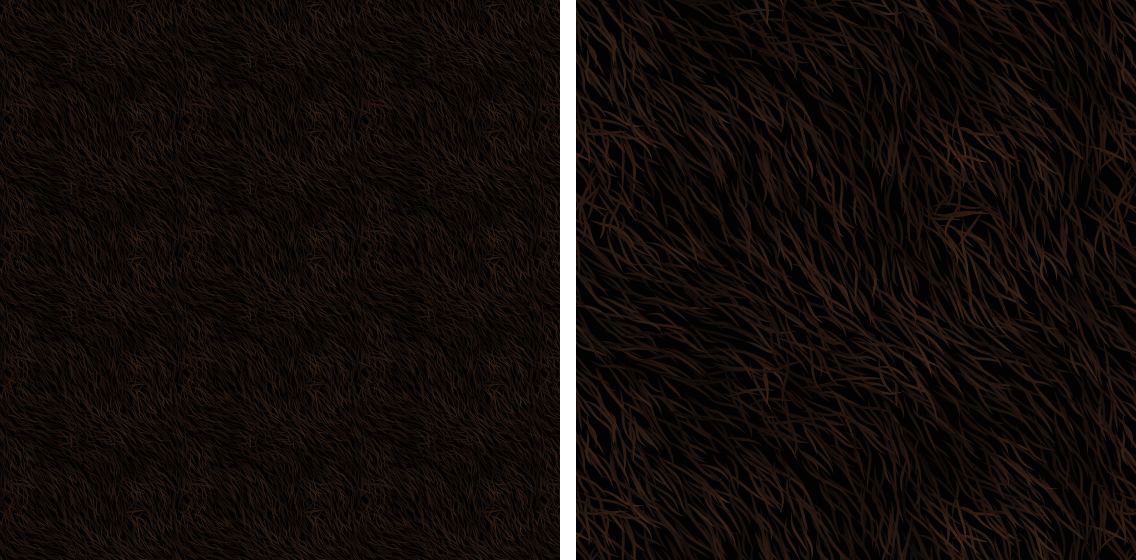
Left: the whole. Right: its middle third, enlarged.
A Shadertoy shader for this texture:

```glsl
// Dark brown fur: thin, curved, tapered hairs over near-black, in a repeating tile.
// Each tile holds a wrapped grid of jittered hairs combed by a direction field
// with a flatter band, an upright column and a few bright tangled knots.

const vec2 TILE = vec2(0.319, 0.226);  // size of one repeat on the canvas
const vec2 GRID = vec2(30.0, 21.0);    // hair cells in one repeat

float hash(vec2 p) {
    return fract(sin(dot(p, vec2(127.1, 311.7))) * 43758.5453);
}

// Value noise that wraps over the tile with n cells.
float tileNoise(vec2 q, vec2 n) {
    vec2 i = floor(q * n), f = fract(q * n);
    f = f * f * (3.0 - 2.0 * f);
    vec2 a = mod(i, n), b = mod(i + 1.0, n);
    return mix(mix(hash(a), hash(vec2(b.x, a.y)), f.x),
               mix(hash(vec2(a.x, b.y)), hash(b), f.x), f.y);
}

// Shortest offset on the wrapped tile.
vec2 wrapOffset(vec2 d) {
    return fract(d + 0.5) - 0.5;
}

float blob(vec2 d, vec2 radius) {
    d /= radius;
    return exp(-dot(d, d));
}

// Four knots, folded into one by symmetry.
float knots(vec2 q) {
    vec2 d = abs(wrapOffset(q - vec2(0.4125, 0.055)));
    return blob(d - vec2(0.3425, 0.092), vec2(0.065, 0.075));
}

// Combing angle of the coat at tile position q.
float combAngle(vec2 q) {
    float angle = -0.95 + 0.8 * (tileNoise(q, vec2(7.0, 5.0)) - 0.5);
    float band = blob(wrapOffset(q - vec2(0.5, 0.62)), vec2(0.6, 0.17));
    float column = blob(wrapOffset(q - vec2(0.64, 0.17)), vec2(0.09, 0.28));
    angle += 0.5 * band;
    return mix(angle, -1.5, column);
}

void mainImage(out vec4 fragColor, in vec2 fragCoord) {
    float px = 1.0 / iResolution.y;
    vec2 uv = fragCoord * px;
    vec2 cellSize = TILE / GRID;

    // The tile hangs from the top left corner.
    vec2 pos = uv - vec2(0.0, 1.0);
    vec2 home = floor(pos / cellSize);
    vec3 col = vec3(0.012, 0.008, 0.006);

    for (int j = -2; j <= 2; j++)
    for (int i = -2; i <= 2; i++)
    for (int k = 0; k < 2; k++) {
        vec2 cell = home + vec2(i, j);
        vec2 seed = mod(cell, GRID) + float(k) * vec2(41.3, 17.9);
        vec2 root = cell + vec2(hash(seed + 3.1), hash(seed + 7.7));
        vec2 d = pos - root * cellSize;
        float halfLength = mix(0.010, 0.019, hash(seed + 11.3));
        if (dot(d, d) > 0.00045) continue;

        // Direction: combed, but loose in the knots and the tangled patch.
        vec2 q = fract(root / GRID);
        float knot = knots(q);
        float tangle = blob(wrapOffset(q - vec2(0.45, 0.5)), vec2(0.14, 0.13));
        float spread = 0.7 + 2.0 * knot + 1.4 * tangle;
        float angle = combAngle(q) + spread * (hash(seed + 19.1) - 0.5);

        // Hair axis with a bow and a slight S bend.
        vec2 dir = vec2(cos(angle), sin(angle));
        float t = dot(d, dir) / halfLength;
        if (abs(t) > 1.0) continue;
        float bow = 0.007 * (hash(seed + 23.7) - 0.5);
        float wave = 0.003 * (hash(seed + 29.9) - 0.5);
        float across = dot(d, vec2(-dir.y, dir.x)) - bow * t * t - wave * sin(3.1 * t);

        // Exact pixel coverage of the tapered strand.
        float w = 0.00085 * (1.0 - t * t);
        float cover = clamp((across + w) / px + 0.5, 0.0, 1.0)
                    - clamp((across - w) / px + 0.5, 0.0, 1.0);

        // Brown tone, varied by strand and by clump, warmer in the knots.
        float tone = hash(seed + 37.3);
        float clump = tileNoise(q, vec2(13.0, 9.0));
        vec3 hair = mix(vec3(0.10, 0.062, 0.045), vec3(0.25, 0.15, 0.095), tone);
        hair = mix(hair, vec3(0.38, 0.21, 0.10), 0.6 * knot + 0.12 * tangle);
        hair *= mix(0.55, 1.15, clump) * (0.85 + 0.2 * t);
        col = mix(col, hair, cover);
    }
    fragColor = vec4(col, 1.0);
}
```
